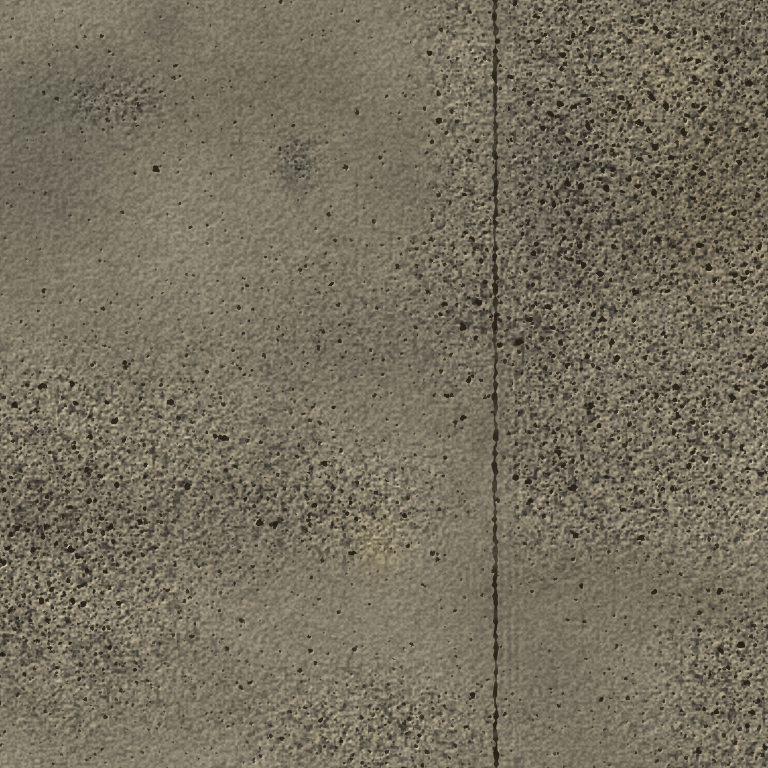
Give the GLSL for this texture, as a WebGL 2 fragment shader.

```glsl
#version 300 es
precision highp float;
// Weathered concrete wall: broad mottled stains and embossed gritty grain,
// with small pits scattered on rotated jittered grids by a density field,
// and one ragged vertical seam with faint trowel lines beside it.
uniform vec2 u_resolution;
out vec4 fragColor;

const vec3 CONCRETE = vec3(0.503, 0.474, 0.405);
const vec3 PIT_DARK = vec3(0.130, 0.108, 0.068);
const vec3 BLUE_GREY = vec3(0.365, 0.360, 0.312);
const vec3 BROWN = vec3(0.375, 0.333, 0.258);
const vec3 OCHRE = vec3(0.590, 0.540, 0.415);
const float SEAM_X = 0.645;

float hash(vec2 p) {
  vec3 q = fract(vec3(p.xyx) * 0.1031);
  q += dot(q, q.yzx + 33.33);
  return fract((q.x + q.y) * q.z);
}

float noise(vec2 p) {
  vec2 i = floor(p), f = fract(p);
  f = f * f * (3.0 - 2.0 * f);
  float low = mix(hash(i), hash(i + vec2(1, 0)), f.x);
  float high = mix(hash(i + vec2(0, 1)), hash(i + vec2(1, 1)), f.x);
  return mix(low, high, f.y);
}

float fbm(vec2 p) {
  float sum = 0.0, amp = 0.5;
  for (int i = 0; i < 5; i++) {
    sum += amp * noise(p);
    p = mat2(0.8, 0.6, -0.6, 0.8) * p * 2.03 + 17.3;
    amp *= 0.5;
  }
  return sum;
}

// Soft elliptical patch, 1 at its centre
float blob(vec2 p, vec2 center, vec2 radius) {
  vec2 d = (p - center) / radius;
  return exp(-dot(d, d));
}

// Where the surface is rough and pitted
float roughness(vec2 p) {
  float right = smoothstep(0.645, 0.70, p.x) * smoothstep(0.20, 0.42, p.y);
  float r = 0.90 * right;
  r += 0.85 * blob(p, vec2(0.05, 0.26), vec2(0.20, 0.18));
  r += 0.45 * blob(p, vec2(0.17, 0.42), vec2(0.22, 0.11));
  r += 0.60 * blob(p, vec2(0.45, 0.34), vec2(0.12, 0.06));
  r += 0.60 * blob(p, vec2(0.61, 0.68), vec2(0.05, 0.17));
  r += 0.35 * blob(p, vec2(0.60, 0.95), vec2(0.06, 0.12));
  r += 0.20 * blob(p, vec2(0.48, 0.60), vec2(0.18, 0.10));
  r += 0.50 * blob(p, vec2(0.49, 0.05), vec2(0.17, 0.07));
  r += 0.70 * blob(p, vec2(0.98, 0.09), vec2(0.14, 0.12));
  r += 0.50 * blob(p, vec2(0.15, 0.87), vec2(0.06, 0.03));
  r += 0.55 * blob(p, vec2(0.39, 0.79), vec2(0.03, 0.03));
  r *= 0.55 + 0.9 * fbm(p * 9.0 + 4.0);
  return clamp(r + 0.06, 0.0, 1.0);
}

// Ragged pits, at most one per cell of a rotated grid
float pits(vec2 p, float scale, float angle, float chance, float size, float pixel) {
  float c = cos(angle), s = sin(angle);
  vec2 q = mat2(c, s, -s, c) * p * scale + 71.0;
  vec2 cell = floor(q);
  vec2 jitter = vec2(hash(cell + 3.7), hash(cell + 9.1));
  vec2 d = fract(q) - mix(vec2(0.25), vec2(0.75), jitter);
  d.x *= 0.8 + 0.5 * hash(cell + 21.0);
  float radius = size * mix(0.45, 1.0, hash(cell + 5.3));
  float dist = length(d) + 0.24 * (noise(q * 5.0) - 0.5);
  float edge = 1.1 * pixel * scale;
  float present = step(hash(cell + 13.0), chance);
  return present * (1.0 - smoothstep(radius - edge, radius + edge, dist));
}

float allPits(vec2 p, float rough, float pixel) {
  float large = pits(p, 56.0, 0.45, 0.45 * rough * rough, 0.24, pixel);
  float medium = pits(p, 88.0, 1.10, 0.42 * rough, 0.25, pixel);
  float small = pits(p, 140.0, 0.73, 0.50 * rough, 0.28, pixel);
  return max(large, max(0.88 * medium, 0.70 * small));
}

// Dark broken groove with crumbled edges
float seam(vec2 p, float pixel) {
  float center = SEAM_X + 0.003 * (noise(vec2(p.y * 130.0, 2.0)) - 0.5);
  float width = 0.0006 + 0.0034 * noise(vec2(p.y * 210.0, 8.0));
  float groove = 1.0 - smoothstep(width - pixel, width + pixel, abs(p.x - center));
  return groove * mix(0.55, 1.0, noise(vec2(p.y * 90.0, 15.0)));
}

vec3 stains(vec2 p) {
  float cloud = fbm(p * vec2(6.0, 9.0) + 2.0);
  vec3 color = CONCRETE * (1.0 + 0.30 * (cloud - 0.48));
  float blue = 0.50 * blob(p, vec2(0.04, 0.77), vec2(0.13, 0.09));
  blue += 0.50 * blob(p, vec2(0.10, 0.88), vec2(0.13, 0.05));
  blue += 0.40 * blob(p, vec2(0.21, 0.97), vec2(0.04, 0.04));
  blue += 0.32 * blob(p, vec2(0.48, 0.55), vec2(0.20, 0.08));
  blue += 0.50 * blob(p, vec2(0.72, 0.77), vec2(0.07, 0.14));
  blue += 0.30 * blob(p, vec2(0.72, 0.11), vec2(0.08, 0.07));
  blue += 0.70 * blob(p, vec2(0.387, 0.785), vec2(0.022, 0.035));
  color = mix(color, BLUE_GREY, clamp(blue * (0.4 + 1.2 * cloud), 0.0, 0.8));
  float brown = 0.45 * blob(p, vec2(0.94, 0.73), vec2(0.12, 0.11));
  brown += 0.20 * blob(p, vec2(0.40, 0.89), vec2(0.14, 0.06));
  brown += 0.25 * blob(p, vec2(0.88, 0.23), vec2(0.18, 0.04));
  color = mix(color, BROWN, brown);
  float ochre = 0.45 * blob(p, vec2(0.49, 0.29), vec2(0.03, 0.045));
  ochre += 0.30 * blob(p, vec2(0.88, 0.90), vec2(0.09, 0.08));
  return mix(color, OCHRE, ochre * (0.4 + 1.2 * cloud));
}

void main() {
  vec2 p = gl_FragCoord.xy / u_resolution;
  float pixel = 0.7 / min(u_resolution.x, u_resolution.y);
  float rough = roughness(p);
  vec3 color = stains(p);
  // Grain lit from the upper left, strongest where the surface is rough
  vec2 light = vec2(-0.0017, 0.0022);
  vec2 grain = p * vec2(200.0, 240.0);
  float relief = noise(grain) - noise(grain + light * 230.0);
  float speckle = noise(p * 390.0 + 31.0) - 0.5;
  float grit = smoothstep(0.0, 0.6, rough);
  color *= 1.0 + mix(0.20, 0.50, grit) * relief + mix(0.22, 0.54, grit) * speckle;
  float crumbs = smoothstep(0.62, 0.90, noise(p * 185.0 + 57.0));
  color *= 1.0 - mix(0.08, 0.38, grit) * crumbs;
  // Trowel lines in the band right of the seam
  float band = smoothstep(0.645, 0.650, p.x) * (1.0 - smoothstep(0.675, 0.685, p.x));
  color *= 1.0 + band * 0.05 * sin((p.x - SEAM_X) * 620.0);
  // Pits with a pale lower rim, then the seam
  float pit = allPits(p, rough, pixel);
  float rim = allPits(p + light, rough, pixel) * (1.0 - pit);
  color *= 1.0 + 0.18 * rim;
  color = mix(color, PIT_DARK, 0.90 * pit);
  color = mix(color, PIT_DARK, 0.95 * seam(p, pixel));
  fragColor = vec4(color, 1.0);
}
```
